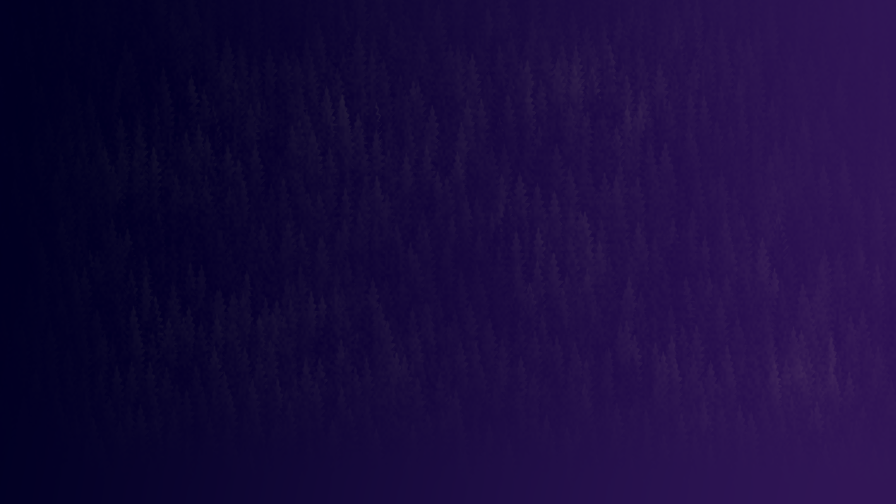
Give the GLSL for this background, as a Shadertoy shader.

```glsl
const vec3 NAVY = vec3(0.004, 0.0, 0.132);
const vec3 PURPLE = vec3(0.188, 0.084, 0.335);
const vec3 FOLIAGE = vec3(0.072, 0.078, 0.03);
const int ROWS = 36;

float hash(vec2 p) {
    return fract(sin(dot(p, vec2(127.1, 311.7))) * 43758.5453);
}

float noise(vec2 p) {
    vec2 cell = floor(p);
    vec2 f = fract(p);
    f = f * f * (3.0 - 2.0 * f);
    float low = mix(hash(cell), hash(cell + vec2(1.0, 0.0)), f.x);
    float high = mix(hash(cell + vec2(0.0, 1.0)), hash(cell + 1.0), f.x);
    return mix(low, high, f.y);
}

float glow(vec2 p, vec2 center, vec2 radius) {
    vec2 d = (p - center) / radius;
    return exp(-dot(d, d));
}

// Conifer below its tip: x is coverage, y is light
vec2 conifer(vec2 q, float width, float seed, float blur) {
    float depth = -q.y;
    float branches = 0.75 + 0.25 * sin(depth * 420.0 + seed * 40.0 + abs(q.x) * 200.0);
    float halfWidth = min(depth * 0.32 + 0.001, width) * branches;
    float cover = smoothstep(-blur, blur, halfWidth - abs(q.x));
    cover *= smoothstep(-blur, blur, depth) * (1.0 - smoothstep(0.12, 0.2, depth));
    float side = 0.8 + 0.35 * clamp(q.x / width, -1.0, 1.0);
    float light = (0.25 + 0.75 * seed) * exp(-depth * 10.0) * side;
    return vec2(cover, light);
}

// Rows of trees on a falling slope, painted from far to near
float forest(vec2 p, float blur) {
    float light = 0.25;
    for (int i = 0; i < ROWS; i++) {
        float row = float(i);
        float spacing = 0.028 + 0.01 * hash(vec2(row, 4.0));
        float shift = hash(vec2(row, 9.0));
        float nearest = floor(p.x / spacing + shift);
        for (int k = -1; k <= 1; k++) {
            vec2 id = vec2(nearest + float(k), row);
            float seed = hash(id);
            float x = (id.x + 0.5 - shift + 0.5 * (hash(id + 31.0) - 0.5)) * spacing;
            float tip = 1.4 - 0.042 * row - 0.15 * x + 0.06 * (hash(id + 57.0) - 0.5);
            vec2 tree = conifer(p - vec2(x, tip), spacing * 0.55, seed, blur);
            light = mix(light, tree.y, tree.x);
        }
    }
    return light;
}

// Where the trees stand out from the haze
float visibility(vec2 uv) {
    float fade = smoothstep(0.02, 0.3, uv.y) * smoothstep(-0.05, 0.22, uv.x);
    fade *= 1.0 - 0.6 * smoothstep(0.8, 1.0, uv.y);
    return fade * (1.0 - 0.7 * smoothstep(0.7, 1.0, uv.x) * smoothstep(0.3, 0.8, uv.y));
}

// Broad light and shade over the hillside
float patches(vec2 uv) {
    float light = 0.5 * (noise(uv * vec2(13.0, 6.0)) - 0.5);
    light += 0.35 * (noise(uv * vec2(34.0, 13.0) + 7.0) - 0.5);
    light += 0.4 * glow(uv, vec2(0.38, 0.68), vec2(0.2, 0.11));
    light += 0.3 * glow(uv, vec2(0.5, 0.85), vec2(0.2, 0.1));
    light += 0.3 * glow(uv, vec2(0.7, 0.5), vec2(0.1, 0.14));
    light += 0.45 * glow(uv, vec2(0.88, 0.25), vec2(0.06, 0.05));
    light -= 0.4 * glow(uv, vec2(0.5, 0.47), vec2(0.05, 0.09));
    light -= 0.4 * glow(uv, vec2(0.55, 0.7), vec2(0.03, 0.08));
    return light - 0.08;
}

vec3 backdrop(vec2 uv) {
    float t = clamp(uv.x + 0.1 * (0.5 - uv.y), 0.0, 1.0);
    vec3 color = mix(NAVY, PURPLE, mix(t, smoothstep(0.0, 1.0, t), 0.5));
    color.b += 0.04 * t * (1.0 - t);
    return color;
}

void mainImage(out vec4 fragColor, in vec2 fragCoord) {
    vec2 uv = fragCoord / iResolution.xy;
    vec2 p = fragCoord / iResolution.y;
    float blur = 1.0 / iResolution.y;

    // Needle texture roughens the flat tree shapes
    float needles = noise(p * vec2(210.0, 150.0)) - 0.5;
    float shade = patches(uv);
    float light = forest(p, blur) - 0.25 + 0.35 * needles;
    light = light * (1.0 + shade) + 0.28 * shade;

    vec3 color = backdrop(uv) + FOLIAGE * light * visibility(uv);
    color.b -= 0.008 * visibility(uv);
    fragColor = vec4(clamp(color, 0.0, 1.0), 1.0);
}
```
